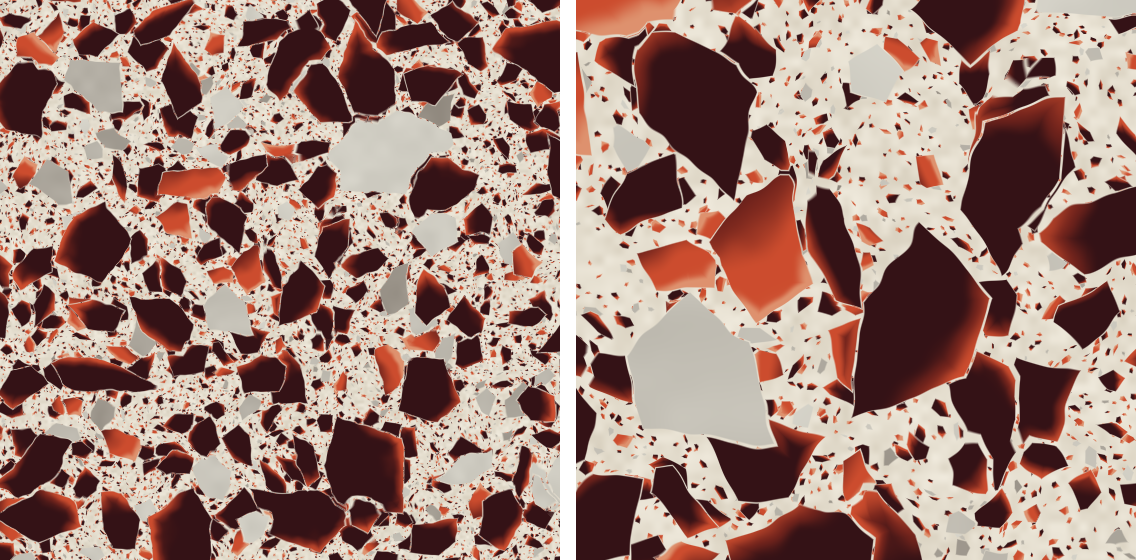
Left, the full canvas; right, a detail of the centre.
Write a WebGL 2 fragment shader that draws this texture.

```glsl
#version 300 es
precision highp float;

uniform vec2 u_resolution;
out vec4 fragColor;

const float TAU = 6.2831853;

// Palette
const vec3 CREAM = vec3(0.895, 0.868, 0.808);
const vec3 GARNET = vec3(0.205, 0.070, 0.085);
const vec3 RUST = vec3(0.45, 0.14, 0.11);
const vec3 ORANGE = vec3(0.80, 0.30, 0.18);
const vec3 PEACH = vec3(0.87, 0.57, 0.43);
const vec3 GREY = vec3(0.57, 0.54, 0.50);
const vec3 PALE_GREY = vec3(0.83, 0.82, 0.78);

// Shape and light
const int SIDES = 5;
const float SIDE_JITTER = 0.85;
const float CENTRE_JITTER = 0.7;
const float MIN_LENGTH = 0.30;
const float MAX_LENGTH = 0.74;
const float GAP = 0.028;
const float GLOW_DEPTH = 0.17;
const float GREY_SHARE = 0.15;
const float HOT_SHARE = 0.15;

struct Chip {
    float dist;     // to the nearest chip, in cells
    float rival;    // to the second nearest chip
    vec2 id;
    vec2 local;     // position scaled to the chip's half size
};

// Integer hash giving three values from 0 to 1
vec3 hash3(vec2 cell, float seed) {
    uvec3 v = uvec3(ivec3(vec3(cell, seed)) + 4096);
    v = v * 1664525u + 1013904223u;
    v.x += v.y * v.z; v.y += v.z * v.x; v.z += v.x * v.y;
    v ^= v >> 16u;
    v.x += v.y * v.z; v.y += v.z * v.x; v.z += v.x * v.y;
    return vec3(v >> 8u) / 16777216.0;
}

float noise(vec2 p) {
    vec2 i = floor(p), f = fract(p);
    f = f * f * (3.0 - 2.0 * f);
    float low = mix(hash3(i, 0.0).x, hash3(i + vec2(1, 0), 0.0).x, f.x);
    float high = mix(hash3(i + vec2(0, 1), 0.0).x, hash3(i + 1.0, 0.0).x, f.x);
    return mix(low, high, f.y);
}

vec2 direction(float angle) {
    return vec2(cos(angle), sin(angle));
}

// Irregular convex shard bounded by randomly turned straight cuts
float shard(vec2 p, vec2 halfSize, vec2 id, float seed) {
    float d = (length(p / halfSize) - 1.5) * halfSize.y;
    for (int i = 0; i < SIDES; i++) {
        vec3 h = hash3(id, seed + 7.0 + float(i));
        float angle = TAU * float(i) / float(SIDES) + (h.x - 0.5) * SIDE_JITTER;
        vec2 normal = direction(angle) / halfSize;
        d = max(d, (dot(p, normal) - mix(0.65, 1.05, h.y)) / length(normal));
    }
    return d;
}

Chip nearestChip(vec2 p, float seed, float fill, float scale) {
    Chip chip = Chip(9.0, 9.0, vec2(0), vec2(0));
    for (int y = -1; y <= 1; y++)
    for (int x = -1; x <= 1; x++) {
        vec2 id = floor(p) + vec2(x, y);
        vec3 place = hash3(id, seed);
        if (place.z > fill) continue;
        vec3 form = hash3(id, seed + 1.0);
        vec2 axis = direction(form.x * TAU);
        vec2 q = p - id - 0.5 - (place.xy - 0.5) * CENTRE_JITTER;
        q = vec2(dot(q, axis), dot(q, vec2(-axis.y, axis.x)));
        float halfLength = scale * mix(MIN_LENGTH, MAX_LENGTH, form.y * form.y);
        vec2 halfSize = halfLength * vec2(1.0, mix(0.36, 1.0, form.z));
        float d = shard(q, halfSize, id, seed);
        if (d < chip.dist) chip = Chip(d, chip.dist, id, q / halfSize);
        else chip.rival = min(chip.rival, d);
    }
    return chip;
}

// Dark glass lit through one thin side, or plain grey stone
vec3 chipColour(Chip chip, float depth, vec2 p, float seed, float warmth) {
    vec3 h = hash3(chip.id, seed + 2.0);
    float cloud = noise(p * 38.0) - 0.5;
    if (h.x < GREY_SHARE) return mix(GREY, PALE_GREY, sqrt(h.z)) + 0.05 * cloud;
    float lean = dot(chip.local, direction(h.y * TAU));
    float rim = 1.0 - smoothstep(0.0, GLOW_DEPTH, depth);
    float heat = 0.2 * h.z + warmth + 0.28 * lean + 0.14 * cloud;
    heat += 0.34 * rim * smoothstep(-0.1, 0.8, lean);
    heat += 0.55 * step(1.0 - HOT_SHARE - warmth, h.z);
    vec3 colour = mix(GARNET, RUST, smoothstep(0.2, 0.48, heat));
    colour = mix(colour, ORANGE, smoothstep(0.42, 0.74, heat));
    return mix(colour, PEACH, smoothstep(0.85, 1.2, heat));
}

// Scatters one size of chips in the room left by larger ones
void scatter(inout vec3 colour, inout float room, vec2 p, float cells,
             float fill, float scale, float warmth) {
    Chip chip = nearestChip(p * cells, cells * 16.0, fill, scale);
    float d = max(chip.dist, 0.5 * (chip.dist - chip.rival) + GAP) / cells;
    d = max(d, GAP / cells - room);
    float soft = 0.9 / u_resolution.y;
    vec3 paint = chipColour(chip, -d * cells, p, cells * 16.0, warmth);
    colour = mix(colour, paint, smoothstep(soft, -soft, d));
    room = min(room, d);
}

void main() {
    vec2 p = gl_FragCoord.xy / u_resolution.y;

    // Mottled binder
    float mottle = 0.07 * (noise(p * 170.0) - 0.5) + 0.04 * (noise(p * 55.0) - 0.5);
    vec3 colour = CREAM + mottle * vec3(0.9, 1.0, 1.15);

    // Chipped, slightly bent edges
    vec2 bend = vec2(noise(p * 16.0), noise(p * 16.0 + 31.0)) - 0.5;
    vec2 nick = vec2(noise(p * 75.0 + 57.0), noise(p * 75.0 + 83.0)) - 0.5;
    vec2 q = p + 0.016 * bend + 0.004 * nick;

    // Chips from large to dust
    float room = 1.0;
    scatter(colour, room, q, 8.0, 0.95, 1.0, 0.0);
    scatter(colour, room, q, 17.0, 0.80, 0.95, 0.0);
    scatter(colour, room, q, 37.0, 0.62, 0.66, 0.08);
    scatter(colour, room, q, 80.0, 0.55, 0.54, 0.20);
    scatter(colour, room, q, 150.0, 0.45, 0.52, 0.32);

    fragColor = vec4(colour, 1.0);
}
```
